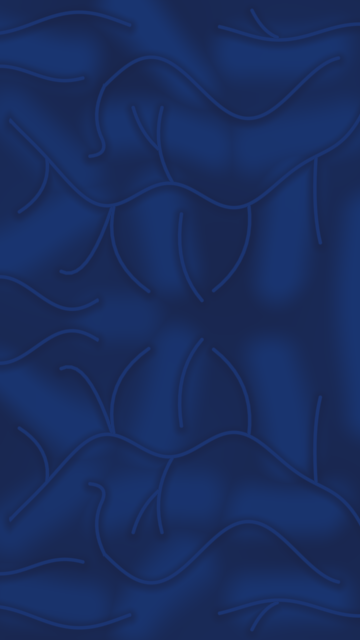
A WebGL 2 fragment shader for this pattern:

```glsl
#version 300 es
precision highp float;
// Deep blue relief of thin branching veins over soft glowing lobes.
// Veins are wave graphs and bent twigs, folded about the middle height;
// lobes are blurred capsules on a jittered grid, bent by layered sines.
uniform vec2 u_resolution;
out vec4 outColor;

const vec3 DEEP = vec3(0.098, 0.153, 0.315);
const vec3 MID  = vec3(0.100, 0.178, 0.375);
const vec3 GLOW = vec3(0.098, 0.208, 0.445);
const vec3 VEIN = vec3(0.108, 0.213, 0.465);
const vec3 SHADE = vec3(0.095, 0.140, 0.285);
const float TAU = 6.2831853;

float hash(vec2 cell) {
    return fract(sin(dot(cell, vec2(127.1, 311.7))) * 4375.85);
}

float segmentDist(vec2 p, vec2 a, vec2 b) {
    vec2 ab = b - a;
    return length(p - a - ab * clamp(dot(p - a, ab) / dot(ab, ab), 0.0, 1.0));
}

// Distance to a quadratic curve, walked in short steps
float twig(vec2 p, vec2 root, vec2 bend, vec2 tip) {
    float d = 9.0;
    vec2 last = root;
    for (int i = 1; i <= 10; i++) {
        float t = float(i) / 10.0;
        vec2 next = mix(mix(root, bend, t), mix(bend, tip, t), t);
        d = min(d, segmentDist(p, last, next));
        last = next;
    }
    return d;
}

float waveHeight(float x, float base, float amp, float period, float crest, float lift) {
    return base + amp * cos(TAU * (x - crest) / period) + lift * pow(abs(x - 0.5), 4.0);
}

// Distance to a wave graph limited to span.x .. span.y
float wave(vec2 p, float base, float amp, float period, float crest, float lift, vec2 span) {
    float x = clamp(p.x, span.x, span.y);
    float h = waveHeight(x, base, amp, period, crest, lift);
    float slope = (waveHeight(x + 0.002, base, amp, period, crest, lift) - h) / 0.002;
    return length(vec2(p.x - x, (p.y - h) / sqrt(1.0 + slope * slope)));
}

// All veins of one half; p.y is the height above the fold
float veins(vec2 p) {
    float d = wave(p, 0.345, 0.035, 0.37, 0.47, 4.0, vec2(0.03, 1.1));
    d = min(d, wave(p, 0.645, 0.085, 0.54, 0.42, 0.0, vec2(0.29, 0.94)));
    d = min(d, wave(p, 0.685, 0.020, 0.36, 0.00, 0.0, vec2(-0.1, 0.23)));
    d = min(d, wave(p, 0.825, 0.030, 0.50, 0.22, 0.0, vec2(-0.1, 0.36)));
    d = min(d, wave(p, 0.800, 0.022, 0.45, 1.00, 0.0, vec2(0.61, 1.1)));
    d = min(d, wave(p, 0.075, 0.045, 0.40, 0.00, 0.0, vec2(-0.1, 0.27)));
    // Twigs hanging from the main vein toward the fold
    for (int i = 0; i < 5; i++) {
        float x = 0.13 + 0.187 * float(i);
        float lean = sin(1.8 * float(i) - 0.9);
        vec2 root = vec2(x, waveHeight(x, 0.345, 0.035, 0.37, 0.47, 4.0));
        root.y -= i == 2 ? 0.08 : 0.0;
        float drop = i == 0 ? 0.15 : 0.24;
        vec2 bend = root + vec2(-0.03 * lean - 0.01, -0.62 * drop);
        vec2 tip = root + vec2(0.11 * lean + 0.01, -drop);
        d = min(d, twig(p, root, bend, tip));
    }
    // Forks and hooked ends
    d = min(d, twig(p, vec2(0.48, 0.38), vec2(0.42, 0.48), vec2(0.45, 0.59)));
    d = min(d, twig(p, vec2(0.44, 0.475), vec2(0.39, 0.52), vec2(0.37, 0.59)));
    d = min(d, twig(p, vec2(0.31, 0.31), vec2(0.24, 0.10), vec2(0.17, 0.135)));
    d = min(d, twig(p, vec2(0.29, 0.65), vec2(0.25, 0.57), vec2(0.285, 0.50)));
    d = min(d, twig(p, vec2(0.285, 0.50), vec2(0.30, 0.46), vec2(0.25, 0.455)));
    d = min(d, twig(p, vec2(0.77, 0.785), vec2(0.73, 0.80), vec2(0.70, 0.86)));
    return d;
}

float lobe(vec2 p, vec2 center, float angle, float halfLength) {
    vec2 arm = halfLength * vec2(cos(angle), sin(angle));
    return smoothstep(0.115, 0.018, segmentDist(p, center - arm, center + arm));
}

// Soft light lobes; p.y is measured from the middle height
float lobes(vec2 p) {
    p += 0.014 * vec2(sin(9.0 * p.y + 1.0), sin(11.0 * p.x) + 0.5 * sin(19.0 * p.x + 5.0 * p.y));
    float light = max(0.7 * lobe(p, vec2(0.34, 0.0), 0.0, 0.05), lobe(p, vec2(1.02, 0.0), 1.57, 0.28));
    for (int row = -3; row <= 3; row++) {
        if (row == 0) continue;
        int band = abs(row);
        for (int col = 0; col < 3; col++) {
            vec2 cell = vec2(col, row);
            vec2 jitter = vec2(hash(cell), hash(cell + 7.3)) - 0.5;
            vec2 center = vec2(0.12, 0.0) + cell * vec2(0.34, 0.25) + 0.05 * jitter;
            float angle = band == 1 ? 0.6 + 1.4 * sin(1.2 * float(col)) : (col == band - 2 ? -0.75 : 0.0);
            angle = (angle + 0.3 * jitter.x) * sign(float(row));
            float strength = 0.78 + 0.22 * hash(cell + 3.1);
            light = max(light, strength * lobe(p, center, angle, 0.12 + 0.04 * jitter.y));
        }
    }
    return light;
}

void main() {
    vec2 p = (gl_FragCoord.xy - vec2(0.0, 0.5 * u_resolution.y)) / u_resolution.x;
    float pixel = 1.0 / u_resolution.x;
    float wash = 0.3 + 0.2 * sin(7.0 * p.x + 3.0 * p.y) + 0.15 * sin(8.0 * p.y - 4.0 * p.x);
    vec3 color = mix(mix(DEEP, MID, wash), GLOW, lobes(p));
    // Dark groove just below each vein, then the vein itself
    vec2 below = p + vec2(0.0, 0.005);
    float groove = smoothstep(0.032, 0.002, veins(vec2(below.x, abs(below.y))));
    color = mix(color, SHADE, 0.6 * groove);
    float line = veins(vec2(p.x, abs(p.y)));
    color = mix(color, VEIN, 0.9 * smoothstep(0.0048 + pixel, 0.0048 - pixel, line));
    outColor = vec4(color, 1.0);
}
```
